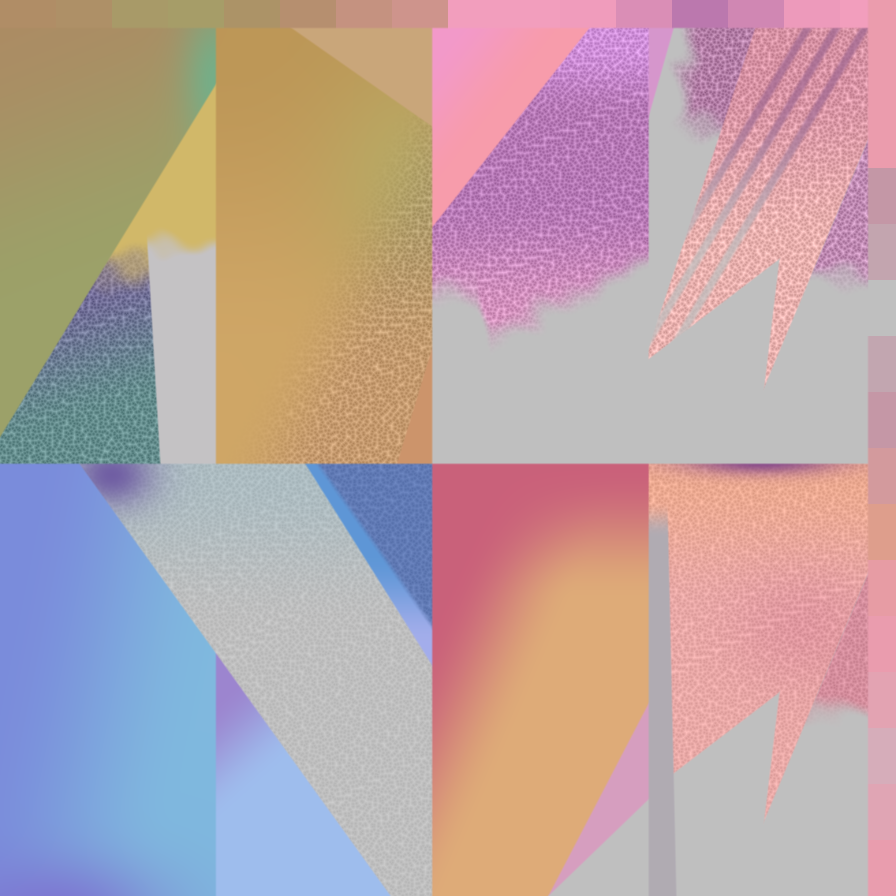
Reproduce this background procedurally as a Shadertoy shader.

```glsl
const vec3 GREY = vec3(.75);
vec2 p;       // canvas position, y downward
float grain;  // cellular speckle around zero
float wobble; // layered sines for ragged borders

float cellGrain(vec2 q) {
    vec2 cell = floor(q);
    float nearest = 2.;
    for (int i = 0; i < 9; i++) {
        vec2 c = cell + vec2(i % 3, i / 3) - 1.;
        vec2 h = fract(sin(vec2(dot(c, vec2(127, 311)), dot(c, vec2(269, 183)))) * 43758.5);
        nearest = min(nearest, length(c + h - q));
    }
    return nearest - .45;
}

float ramp(float a, float b, float x) { return smoothstep(a, b, x); }
float edge(float d) { return ramp(-.0015, .0015, d); }
float bump(float x) { return exp(-x * x); }
float glow(float x, float y, float w, float h) {
    return bump(length((p - vec2(x, y)) / vec2(w, h)));
}

// Signed distance to a line, positive right of a downward direction
float side(float ax, float ay, float bx, float by) {
    vec2 d = normalize(vec2(bx - ax, by - ay));
    return (p.x - ax) * d.y - (p.y - ay) * d.x;
}
float cut(float ax, float ay, float bx, float by) { return edge(side(ax, ay, bx, by)); }

// x: spiked shard, y: shadow to its right
vec2 shard(float drop) {
    p.y -= drop;
    float right = cut(.969, .156, .853, .432);
    float body = max(cut(.751, .38, .87, .289), cut(.87, .289, .853, .432));
    vec2 s = vec2(body * (1. - right), right * ramp(.325, .29, p.y + wobble));
    p.y += drop;
    return s;
}

vec3 goldPanel() {
    // Slate and pale sliver below an olive slope
    vec3 yellow = vec3(.82, .72, .41);
    vec3 c = mix(vec3(.46, .43, .61), vec3(.4, .56, .56), ramp(.34, .5, p.y + p.x * .3));
    c = mix(yellow, c + grain * .25, ramp(.27, .33, p.y + wobble));
    vec3 sliver = mix(yellow, vec3(.77, .76, .77), ramp(.26, .285, p.y + wobble));
    c = mix(c, sliver, cut(.159, .18, .179, .518));
    vec3 olive = mix(vec3(.67, .55, .39), vec3(.61, .63, .41), ramp(.03, .35, p.y + p.x * .4));
    olive = mix(olive, vec3(.46, .68, .53), glow(.24, .09, .035, .08));
    c = mix(olive, c, cut(.241, .094, 0., .488));
    // Grainy gold sheet with two corners
    vec3 gold = mix(vec3(.74, .59, .34), vec3(.81, .65, .4), ramp(.05, .4, p.y));
    gold = mix(gold, vec3(.72, .66, .39), glow(.46, .2, .1, .13));
    float band = ramp(-.04, .06, side(.47, .15, .29, .518));
    gold += band * (grain * .2 - vec3(.03, .04, -.04));
    gold = mix(gold, vec3(.8, .58, .42), cut(.482, .39, .443, .518));
    gold = mix(gold, vec3(.79, .65, .48), cut(.325, .031, .482, .141));
    return mix(c, gold, edge(p.x - .241));
}

vec3 pinkPanel() {
    // Pink corner, violet field, grey floor
    float slope = side(.658, .031, .482, .254);
    vec3 pink = mix(vec3(.95, .6, .79), vec3(.97, .61, .67), ramp(-.12, -.02, slope));
    vec3 violet = mix(vec3(.82, .57, .86), vec3(.72, .48, .72), ramp(.05, .13, p.y));
    violet = mix(violet, vec3(.84, .58, .75), ramp(.22, .36, p.y)) + grain * .25;
    vec3 c = mix(pink, violet, edge(slope));
    float rim = mix(.33, .378 - (p.x - .548) * .5, ramp(.53, .55, p.x));
    c = mix(c, GREY, ramp(-.025, .02, p.y - rim + wobble));
    // Mauve patch behind a striped shard
    vec3 mauve = vec3(.71, .5, .66) + grain * .3;
    vec3 right = mix(GREY, mauve, ramp(.75, .785, p.x + wobble) * ramp(.16, .12, p.y + wobble));
    right = mix(right, vec3(.84, .59, .8), cut(.724, .13, .752, .031));
    vec3 rose = mix(vec3(.85, .58, .65), vec3(.92, .7, .69), ramp(.08, .28, p.y)) + grain * .25;
    vec3 stripe = mix(vec3(.63, .41, .57), GREY, ramp(.1, .3, p.y));
    for (float x = .92; x < .99; x += .032)
        rose = mix(rose, stripe, .75 * ramp(.008, .002, abs(p.x + p.y * .6 - x)));
    vec2 s = shard(0.);
    right = mix(right, rose, s.x * cut(.84, .04, .75, .31));
    right = mix(right, mauve + .05, s.y);
    return mix(c, right, edge(p.x - .724));
}

vec3 bluePanel() {
    // Blue and lilac fields under a grey beam
    vec3 blue = mix(vec3(.48, .55, .86), vec3(.5, .72, .87), ramp(0., .23, p.x + (p.y - .75) * .2));
    blue = mix(blue, vec3(.49, .46, .82), glow(.06, 1.02, .12, .06));
    vec3 lilac = mix(vec3(.61, .52, .81), vec3(.62, .74, .93), ramp(.78, .92, p.y + (p.x - .24) * .9));
    vec3 beam = mix(vec3(.68, .74, .76), GREY, ramp(.53, .7, p.y)) + grain * .09;
    beam = mix(beam, vec3(.44, .37, .64), glow(.125, .53, .045, .035));
    vec3 c = mix(blue, lilac, edge(p.x - .241));
    c = mix(c, beam, cut(.089, .518, .436, 1.));
    // Deep blue corner with a bright rim
    vec3 corner = mix(vec3(.37, .59, .84), vec3(.64, .68, .92), ramp(.62, .72, p.y));
    float inner = ramp(0., .008, side(.35, .518, .482, .705));
    corner = mix(corner, vec3(.38, .48, .71) + grain * .1, inner);
    return mix(c, corner, cut(.341, .518, .482, .742));
}

vec3 coralPanel() {
    // Orange light fading into crimson
    float beam = ramp(-.07, .06, side(.63, .54, .482, .88)) * ramp(.52, .67, p.y);
    vec3 c = mix(vec3(.79, .38, .48), vec3(.87, .67, .47), beam);
    c = mix(c, vec3(.84, .62, .75), cut(.724, .785, .612, 1.));
    c = mix(c, GREY, cut(.724, .892, .612, 1.));
    // Peach shard above a grey floor
    vec3 peach = mix(vec3(.93, .67, .57), vec3(.92, .67, .66), ramp(.53, .68, p.y));
    peach = mix(peach, vec3(.86, .55, .61), .6 * glow(.9, .7, .09, .07)) + grain * .14;
    peach = mix(peach, vec3(.52, .28, .54), glow(.85, .515, .085, .014));
    vec2 s = shard(.4837);
    vec3 right = mix(GREY, peach, s.x);
    right = mix(right, vec3(.84, .56, .62) + grain * .15, s.y);
    right = mix(right, vec3(.69, .67, .7), cut(.752, .87, .745, .56) * ramp(.56, .6, p.y));
    return mix(c, right, edge(p.x - .724));
}

// Square swatches along the top and right rims
vec3 topSwatch(float t) {
    vec3 warm = mix(vec3(.69, .55, .4), vec3(.81, .58, .55), ramp(.28, .48, t));
    warm = mix(warm, vec3(.65, .62, .41), bump((t - .2) * 12.));
    vec3 pink = mix(vec3(.95, .62, .74), vec3(.73, .47, .68), bump((t - .79) * 13.));
    return mix(warm, pink, step(.5, t));
}
vec3 sideSwatch(float t) {
    vec3 c = mix(vec3(.92, .61, .68), vec3(.77, .59, .65), ramp(.17, .21, t) * ramp(.6, .5, t));
    c = mix(c, GREY, bump((t - .345) * 16.));
    c = mix(c, vec3(.87, .62, .55), bump((t - .59) * 17.));
    return mix(c, vec3(.84, .68, .73), bump((t - .85) * 14.));
}

void mainImage(out vec4 fragColor, in vec2 fragCoord) {
    p = fragCoord / iResolution.xy;
    p.y = 1. - p.y;
    grain = cellGrain(p * 240.);
    wobble = .006 * (sin(p.x * 61. + 3. * sin(p.y * 43.)) + .5 * sin(p.x * 137. - p.y * 91.));
    float east = edge(p.x - .4824);
    vec3 c = mix(mix(goldPanel(), pinkPanel(), east), mix(bluePanel(), coralPanel(), east), edge(p.y - .5176));
    vec2 swatch = (floor(p * 16.) + .5) / 16.;
    c = mix(c, topSwatch(swatch.x), edge(.03125 - p.y));
    c = mix(c, sideSwatch(swatch.y), edge(p.x - .96875));
    fragColor = vec4(c, 1);
}
```
